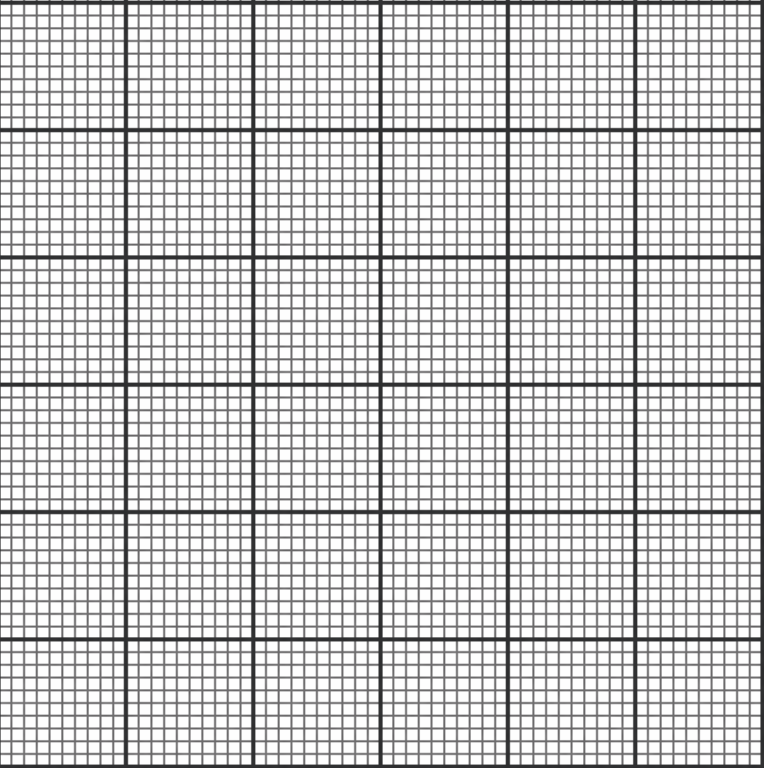
Reproduce this pattern procedurally as a Shadertoy shader.

```glsl
// Graph paper: six by six heavy squares, each split into ten by ten fine cells.

const float MAJOR_PITCH = 0.16578;            // lengths are in canvas heights
const float DIVISIONS = 10.0;
const vec2 GRID_ORIGIN = vec2(-0.0018, 0.0017);
const float MAJOR_WIDTH = 0.0054;
const float MINOR_WIDTH = 0.00265;
const float PRINT_SOFTNESS = 0.00195;

const vec3 PAPER = vec3(0.995);
const vec3 MINOR_INK = vec3(0.425, 0.42, 0.425);
const vec3 MAJOR_INK = vec3(0.185, 0.187, 0.192);

// Random unit gradient for a lattice point
vec2 latticeGradient(vec2 cell) {
    float h = fract(sin(dot(cell, vec2(127.1, 311.7))) * 43758.5);
    return vec2(cos(6.2832 * h), sin(6.2832 * h));
}

float gradientNoise(vec2 p) {
    vec2 i = floor(p), f = fract(p);
    vec2 u = f * f * f * (f * (f * 6.0 - 15.0) + 10.0);
    float a = dot(latticeGradient(i), f);
    float b = dot(latticeGradient(i + vec2(1, 0)), f - vec2(1, 0));
    float c = dot(latticeGradient(i + vec2(0, 1)), f - vec2(0, 1));
    float d = dot(latticeGradient(i + vec2(1, 1)), f - vec2(1, 1));
    return mix(mix(a, b, u.x), mix(c, d, u.x), u.y);
}

// Distance to the nearest repeated line on each axis
vec2 lineDistance(vec2 p, float pitch) {
    return abs(fract(p / pitch + 0.5) - 0.5) * pitch;
}

// Box-filtered coverage: overlap of the line with the filter footprint
vec2 lineCoverage(vec2 dist, float width, float footprint) {
    vec2 high = min(dist + 0.5 * footprint, vec2(0.5 * width));
    vec2 low = max(dist - 0.5 * footprint, vec2(-0.5 * width));
    return clamp((high - low) / footprint, 0.0, 1.0);
}

// Union of horizontal and vertical lines
float gridCoverage(vec2 p, float pitch, float width, float footprint) {
    vec2 lines = lineCoverage(lineDistance(p, pitch), width, footprint);
    return 1.0 - (1.0 - lines.x) * (1.0 - lines.y);
}

void mainImage(out vec4 fragColor, in vec2 fragCoord) {
    vec2 p = fragCoord / iResolution.y - GRID_ORIGIN;
    float footprint = max(PRINT_SOFTNESS, 1.0 / iResolution.y);

    float minorLines = gridCoverage(p, MAJOR_PITCH / DIVISIONS, MINOR_WIDTH, footprint);
    float majorLines = gridCoverage(p, MAJOR_PITCH, MAJOR_WIDTH, footprint);

    // Slightly uneven ink density
    float unevenness = 0.05 * gradientNoise(p * 90.0);

    vec3 color = mix(PAPER, MINOR_INK + unevenness, minorLines);
    color = mix(color, MAJOR_INK + 0.5 * unevenness, majorLines);
    fragColor = vec4(color, 1.0);
}
```
